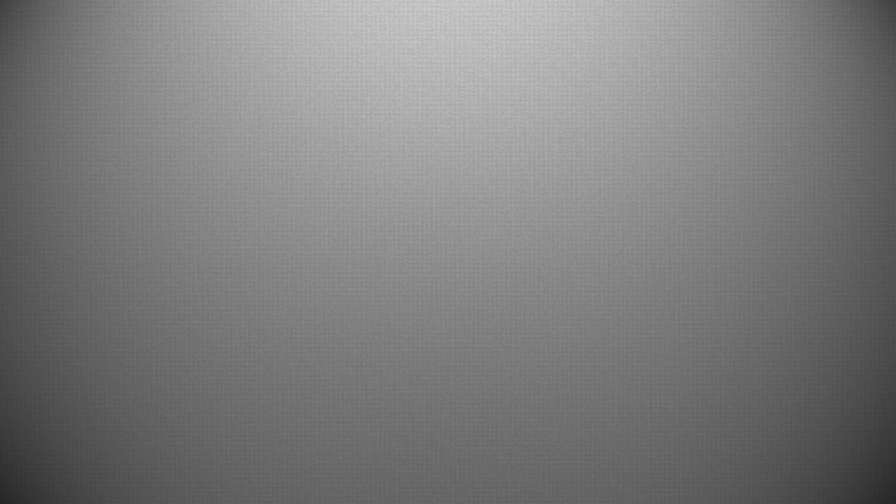
Write a Shadertoy shader that draws this background.

```glsl
const float THREADS = 108.0; // threads per canvas height
const float GRAINS = 288.0;  // grain cells per canvas height

float hash(vec2 cell) {
    return fract(sin(dot(cell, vec2(127.1, 311.7))) * 43758.5453);
}

float valueNoise(vec2 p) {
    vec2 cell = floor(p);
    vec2 f = fract(p);
    f = f * f * (3.0 - 2.0 * f);
    float low = mix(hash(cell), hash(cell + vec2(1.0, 0.0)), f.x);
    float high = mix(hash(cell + vec2(0.0, 1.0)), hash(cell + 1.0), f.x);
    return mix(low, high, f.y);
}

// Soft light falling from the top centre
float topLight(vec2 uv, float aspect) {
    vec2 fromLamp = (uv - vec2(0.5, 1.02)) * vec2(aspect, 1.0);
    float glow = exp(-dot(fromLamp, fromLamp) * 4.5);
    return mix(0.395, 0.665, uv.y) + 0.10 * glow;
}

// Darkened sides, deepest in the corners
float vignette(vec2 uv) {
    vec2 edge = abs(uv * 2.0 - 1.0);
    float sides = 0.38 * pow(edge.x, 2.8);
    float corners = 0.25 * pow(edge.x, 4.0) * pow(edge.y, 3.0);
    return 1.0 - sides - corners;
}

// Crossed threads with uneven strength along their length
float weave(vec2 p, float threads) {
    vec2 ridge = cos(6.2831853 * p * threads);
    float warp = valueNoise(p * threads * vec2(1.0, 0.3));
    float weft = valueNoise(p * threads * vec2(0.3, 1.0) + 57.0);
    return 0.5 * (ridge.x * warp + ridge.y * weft);
}

float grain(vec2 p, float density) {
    return hash(floor(p * density)) - 0.5;
}

void mainImage(out vec4 fragColor, in vec2 fragCoord) {
    vec2 uv = fragCoord / iResolution.xy;
    float aspect = iResolution.x / iResolution.y;
    vec2 p = vec2(uv.x * aspect, uv.y);

    float shade = topLight(uv, aspect) * vignette(uv);
    float cloth = 0.055 * weave(p, THREADS) + 0.05 * grain(p, GRAINS);
    shade *= 1.0 + cloth;

    fragColor = vec4(vec3(clamp(shade, 0.0, 1.0)), 1.0);
}
```
